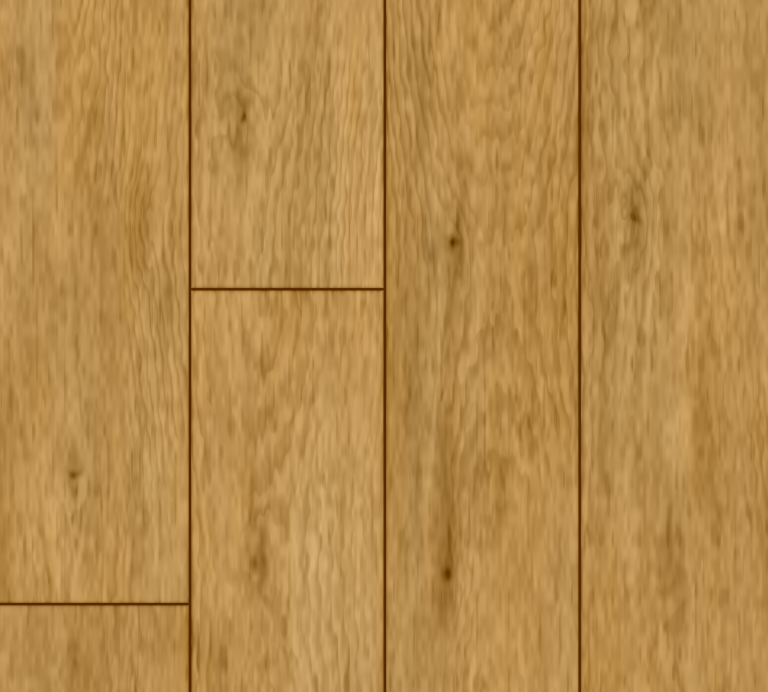
A Shadertoy shader for this texture:

```glsl
// Lengths are in canvas heights
const float PLANK_WIDTH  = 0.2816;
const float PLANK_LENGTH = 1.8;
const float SIDE_SHIFT   = 0.0071;   // part of the first plank beyond the left edge
const float FIRST_JOINT  = 0.127;
const float JOINT_STEP   = 0.455;    // stagger from one column to the next
const float SEAM_HALF    = 0.0016;
const float BEVEL_WIDTH  = 0.0017;
const float RING_DENSITY = 100.0;
const float RING_DEPTH   = 0.042;
const float PORE_DEPTH   = 0.125;
const float FLECK_DEPTH  = 0.055;
const float BAND_DEPTH   = 0.115;
const float HAZE_DEPTH   = 0.055;
const float KNOT_SPACING = 0.40;
const float KNOT_DEPTH   = 0.30;

const vec3 OAK        = vec3(0.734, 0.564, 0.318);
const vec3 WARM_TINT  = vec3(0.012, -0.004, -0.028);
const vec3 SEAM_COLOR = vec3(0.34, 0.16, 0.0);

float hash(vec2 p) {
    vec3 q = fract(p.xyx * 0.1031);
    q += dot(q, q.yzx + 33.33);
    return fract((q.x + q.y) * q.z);
}

float noise(vec2 p) {
    vec2 cell = floor(p), f = fract(p);
    f = f * f * (3.0 - 2.0 * f);
    return mix(mix(hash(cell), hash(cell + vec2(1, 0)), f.x),
               mix(hash(cell + vec2(0, 1)), hash(cell + vec2(1, 1)), f.x), f.y);
}

float fbm(vec2 p) {
    float sum = 0.0, weight = 0.5;
    for (int i = 0; i < 3; i++) {
        sum += weight * noise(p);
        p = p * 2.03 + 17.3;
        weight *= 0.5;
    }
    return sum / 0.875;
}

// x: how far knots push the growth rings, y: how much they darken the wood
vec2 knots(vec2 p, float seed) {
    vec2 total = vec2(0);
    float nearest = floor(p.y / KNOT_SPACING);
    for (int i = -1; i <= 1; i++) {
        float id = nearest + float(i);
        vec2 key = vec2(id * 3.7 + 50.0, seed);
        vec2 center = vec2((hash(key) - 0.5) * 0.55 * PLANK_WIDTH,
                           (id + 0.2 + 0.6 * hash(key + 11.0)) * KNOT_SPACING);
        float size = mix(0.006, 0.011, hash(key + 23.0));
        float strength = 0.8 * smoothstep(0.25, 0.8, hash(key + 37.0));
        vec2 d = p - center;
        d.x += 0.012 * (noise(p * vec2(80.0, 50.0) + seed) - 0.5);
        float swirl  = exp(-dot(d * vec2(1.0, 0.4), d * vec2(1.0, 0.4)) / (9.0 * size * size));
        float streak = exp(-dot(d * vec2(1.0, 0.17), d * vec2(1.0, 0.17)) / (2.0 * size * size));
        float core   = exp(-dot(d * vec2(1.0, 0.8), d * vec2(1.0, 0.8)) / (0.5 * size * size));
        total += vec2(2.0 * size * swirl, 0.32 * streak + strength * core);
    }
    return total;
}

// Brightness offset of the wood at p, measured from the plank's centre line
float woodTone(vec2 p, float seed) {
    vec2 knot = knots(p, seed);

    // Growth rings cut along a wandering heart form arches
    float heart = 0.09 * (hash(vec2(seed, 4.0)) - 0.5)
                + 0.07 * (noise(vec2(p.y * 1.6, seed)) - 0.5);
    float depth = 0.015 + 0.13 * noise(vec2(p.y * 2.2 + 9.0, seed + 5.0));
    float radius = length(vec2(p.x - heart, depth)) + knot.x;
    radius += 0.020 * (fbm(vec2(p.x * 14.0, p.y * 4.0) + seed) - 0.5);
    float phase = radius * RING_DENSITY;
    phase += 0.55 * (noise(vec2(p.x * 170.0, p.y * 42.0) + seed) - 0.5);
    float ring = fract(phase);
    float line = smoothstep(0.25, 0.75, ring) * (1.0 - smoothstep(0.8, 1.0, ring));
    line = mix(line, 0.4, smoothstep(0.5, 1.1, fwidth(phase)));
    float ringFade = smoothstep(0.35, 0.75, noise(vec2(p.x * 13.0, p.y * 3.0) + seed * 1.7));

    // Broad soft bands and darker patches of heartwood
    float band = fbm(vec2(p.x * 26.0, p.y * 1.8) + seed * 2.3) - 0.5;
    float haze = smoothstep(0.52, 0.8, fbm(vec2(p.x * 20.0, p.y * 3.2) + seed * 5.3));

    // Fine pores and sparse dark flecks stretched along the grain
    float pore = 0.65 * noise(vec2(p.x * 215.0, p.y * 55.0) + seed)
               + 0.35 * noise(vec2(p.x * 130.0, p.y * 14.0) + seed * 3.1) - 0.5;
    float fleck = smoothstep(0.68, 0.92, noise(vec2(p.x * 175.0, p.y * 24.0) + seed * 6.7));

    return BAND_DEPTH * band + PORE_DEPTH * pore - FLECK_DEPTH * fleck - HAZE_DEPTH * haze
         - RING_DEPTH * (line - 0.4) * (0.25 + 1.3 * ringFade)
         - KNOT_DEPTH * min(knot.y, 1.0);
}

void mainImage(out vec4 fragColor, in vec2 fragCoord) {
    vec2 p = fragCoord / iResolution.y;
    float pixel = 1.0 / iResolution.y;

    // Plank layout: equal columns with staggered end joints
    float column = floor((p.x + SIDE_SHIFT) / PLANK_WIDTH);
    float x = p.x + SIDE_SHIFT - (column + 0.5) * PLANK_WIDTH;
    float start = p.y - FIRST_JOINT - column * JOINT_STEP;
    float row = floor(start / PLANK_LENGTH);
    float along = start - row * PLANK_LENGTH;
    float seed = 10.0 + 60.0 * hash(vec2(column + 3.0, row + 8.0));

    // Wood
    float tone = woodTone(vec2(x, along), seed);
    tone += 0.018 * (hash(vec2(seed, 2.0)) - 0.5);
    float warmth = fbm(vec2(x * 16.0, along * 2.0) + seed * 4.1) - 0.5;
    vec3 color = OAK + tone + WARM_TINT * warmth * 2.0;

    // Dark seams with a soft bevel
    float edge = min(0.5 * PLANK_WIDTH - abs(x), min(along, PLANK_LENGTH - along));
    color -= 0.22 * exp(-max(edge - SEAM_HALF, 0.0) / BEVEL_WIDTH);
    float seam = 1.0 - smoothstep(SEAM_HALF - 0.6 * pixel, SEAM_HALF + 0.6 * pixel, edge);
    color = mix(color, SEAM_COLOR, seam);

    fragColor = vec4(clamp(color, 0.0, 1.0), 1.0);
}
```
